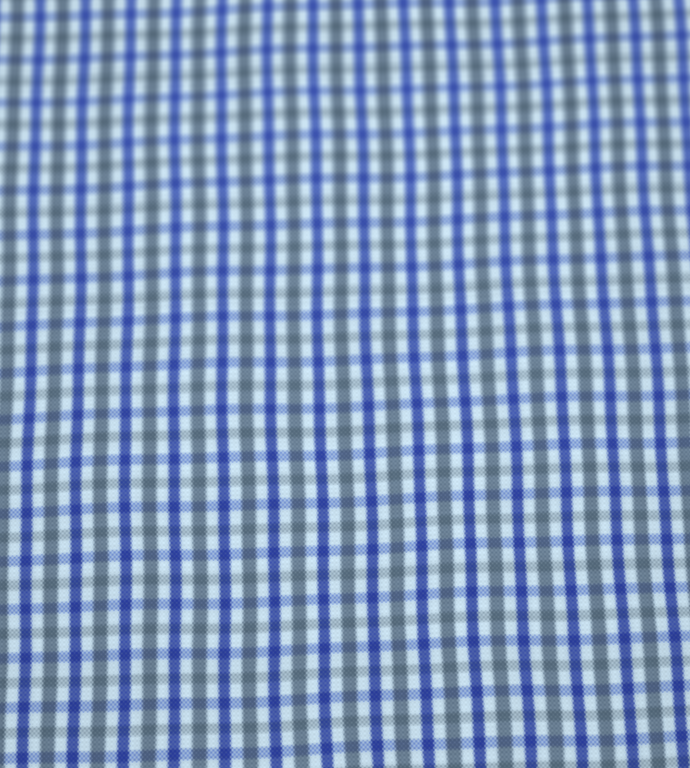
A WebGL 2 fragment shader for this texture:

```glsl
#version 300 es
precision highp float;
// Woven shirting check: blue and grey warp stripes crossed by paler weft stripes.
// The cloth recedes towards the top, so cloth coordinates come from a perspective
// warp; focus softens with distance and a fine plain weave shows up close.
uniform vec2 u_resolution;
out vec4 fragColor;

const float TAU = 6.2831853;

float hash(float n) {
  return fract(sin(n * 91.73) * 4375.54);
}

// Signed distance to the nearest stripe centre, one stripe per unit.
float nearest(float x) {
  return fract(x + 0.5) - 0.5;
}

float band(float d, float halfWidth, float soft) {
  return 1.0 - smoothstep(halfWidth - soft, halfWidth + soft, abs(d));
}

// Smoothly varying random tone along a run of threads.
float threadTone(float x, float seed) {
  float i = floor(x);
  return mix(hash(i + seed), hash(i + 1.0 + seed), smoothstep(0.0, 1.0, x - i)) - 0.5;
}

// x counts warp repeats, y counts weft repeats.
vec2 clothCoords(vec2 p) {
  float down = 1.0 - p.y;
  float pitch = 0.0594 + 0.0068 * down;
  float u = (p.x - 0.289 - 0.005 * down * down) / pitch;
  float tilted = down + 0.036 * (p.x - 0.033);
  float v = 85.33 * log(1.0 + 0.2143 * tilted) - 0.404;
  // Slight handling waves in the cloth
  u += 0.018 * sin(v * 0.9 + u * 0.4) + 0.008 * sin(v * 2.3 - u);
  v += 0.025 * sin(u * 0.8 + v * 0.3) + 0.012 * sin(u * 1.9 - v * 0.6);
  return vec2(u, v);
}

void main() {
  vec2 p = gl_FragCoord.xy / u_resolution.y;
  vec2 cloth = clothCoords(p);
  vec2 pixel = fwidth(cloth);
  float focus = smoothstep(0.95, 0.25, p.y);
  vec2 soft = max(vec2(mix(0.10, 0.045, focus)), pixel * 0.8);

  // Plain weave, faded where threads become too fine to draw
  vec2 phase = cloth * vec2(12.0, 11.0);
  vec2 fineness = pixel * vec2(12.0, 11.0);
  float visible = 1.0 - smoothstep(0.4, 0.8, max(fineness.x, fineness.y));
  float detail = visible * focus;
  float weave = sin(TAU * phase.x) * sin(TAU * phase.y) * detail;
  float rib = sin(TAU * phase.y) * detail;

  // Ragged edges follow the threads
  vec2 edge = 0.012 * weave + 0.008 * vec2(threadTone(phase.y, 3.0), threadTone(phase.x, 8.0));
  float warpBlue = band(nearest(cloth.x), 0.112 + edge.x, soft.x);
  float warpGrey = band(nearest(cloth.x + 0.5), 0.142 + edge.x, soft.x * 1.15);
  float weftBlue = band(nearest(cloth.y), 0.108 + edge.y, soft.y);
  float weftGrey = band(nearest(cloth.y + 0.5), 0.105 + edge.y, soft.y * 1.1);

  // Pale ground, with a faint shade spilling beside the stripes
  vec3 color = vec3(0.785, 0.878, 0.935);
  float spill = 0.5 + 0.5 * cos(TAU * 2.0 * cloth.x);
  color -= vec3(0.07, 0.06, 0.04) * spill;

  // Weft lies half hidden, warp covers it more densely
  color = mix(color, vec3(0.27, 0.39, 0.73), weftBlue * (0.46 + 0.20 * weave));
  color = mix(color, vec3(0.40, 0.48, 0.54), weftGrey * (0.40 + 0.18 * weave));
  vec3 blue = mix(vec3(0.28, 0.38, 0.72), vec3(0.22, 0.30, 0.64), focus);
  color = mix(color, blue, warpBlue * (0.88 + 0.09 * weave + 0.03 * rib));
  color = mix(color, vec3(0.35, 0.43, 0.51), warpGrey * (0.82 + 0.11 * weave + 0.04 * rib));

  // Crossings of coloured threads deepen
  float warpAny = max(warpBlue, warpGrey);
  color -= vec3(0.07, 0.08, 0.05) * warpAny * weftBlue;
  color -= vec3(0.05, 0.05, 0.06) * warpAny * weftGrey;

  // Thread relief, uneven yarn and broad light
  color *= 1.0 + 0.025 * weave + 0.012 * rib;
  color *= 1.0 + 0.03 * threadTone(phase.x, 21.0) + 0.03 * threadTone(phase.y, 47.0);
  vec2 centred = gl_FragCoord.xy / u_resolution - vec2(0.5, 0.55);
  color *= 1.02 - 0.14 * dot(centred, centred);
  fragColor = vec4(clamp(color, 0.0, 1.0), 1.0);
}
```
